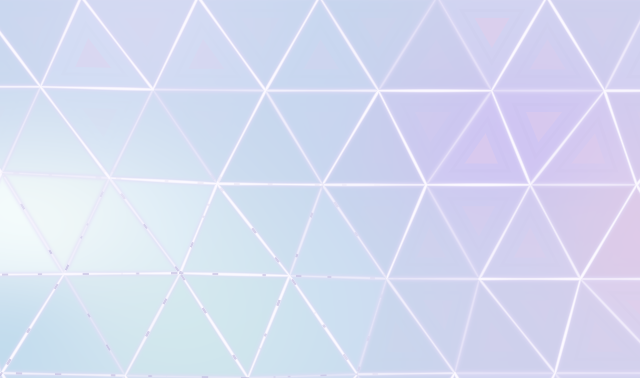
This background is drawn by a Shadertoy shader. Its source:

```glsl
// Pastel wall of softly warped triangles joined by glowing white seams.
// Vertices come from a bent lattice; nearby seams and cells are looped over,
// then laid over blended colour clouds with faint inset triangles and wear.

// Lattice, in units of canvas height, y measured downwards
const float TOP = -0.009;
const float PITCH = 0.249;
const float COLUMN = 0.2887;
const float CORE_WIDTH = 0.0036;
const float HALO_WIDTH = 0.0075;
const float INSET = 0.68;
const float CELL_SHADING = 0.3;

const vec3 SKY = vec3(0.775, 0.843, 0.935);
const vec3 PERIWINKLE = vec3(0.815, 0.825, 0.935);
const vec3 MIST = vec3(0.95, 0.98, 0.98);
const vec3 LILAC = vec3(0.80, 0.76, 0.945);
const vec3 ROSE = vec3(0.89, 0.80, 0.915);
const vec3 AQUA = vec3(0.82, 0.91, 0.935);
const vec3 HAZE = vec3(0.84, 0.855, 0.955);
const vec3 TEAL = vec3(0.75, 0.86, 0.93);
const vec3 SEAM_HALO = vec3(0.89, 0.86, 0.97);
const vec3 SEAM_CORE = vec3(0.985, 0.975, 1.0);
const vec3 SCUFF = vec3(0.73, 0.71, 0.86);

float hash(vec2 p) {
    vec3 q = fract(p.xyx * vec3(0.1031, 0.1030, 0.0973) + 0.37);
    q += dot(q, q.yzx + 33.33);
    return fract((q.x + q.y) * q.z);
}

float cross2(vec2 a, vec2 b) { return a.x * b.y - a.y * b.x; }

// Row start and column spacing drift slowly from row to row
float rowStart(float j) { return -0.009 - 0.0575 * cos(0.95 * j); }
float rowSpacing(float j) { return COLUMN + 0.0144 * cos(1.4 * (j - 0.4)); }

vec2 vertex(float u, float j) {
    float bend = 0.0177 + 0.02 * cos(1.3 * (j - 3.7));
    float peak = 2.4 + 1.6 * max(0.0, 1.0 - j);
    float x = rowStart(j) + rowSpacing(j) * u + bend * cos(1.1 * (u - peak));
    float dip = 0.033 * exp(-0.6 * u * u - (j - 2.0) * (j - 2.0));
    float sag = 0.0133 * cos(3.14159 * j) * smoothstep(2.0, 3.0, j)
              * exp(-(u - 1.8) * (u - 1.8));
    return vec2(x, TOP + PITCH * j - dip + sag);
}

// Depth inside a triangle: 0 on its sides, 1 at its centre
float triangleDepth(vec2 p, vec2 a, vec2 b, vec2 c) {
    vec3 sides = vec3(cross2(b - a, p - a), cross2(c - b, p - b), cross2(a - c, p - c));
    sides /= cross2(b - a, c - a);
    return 3.0 * min(sides.x, min(sides.y, sides.z));
}

// Seam layers: x = halo, y = bright core, z = scuffs
vec3 seam(vec2 p, vec2 a, vec2 b, float seed, float px) {
    vec2 ab = b - a;
    float t = clamp(dot(p - a, ab) / dot(ab, ab), 0.0, 1.0);
    float d = length(p - a - ab * t);
    float strength = mix(0.3, 1.0, smoothstep(0.05, 0.6, seed));
    float taper = 0.8 + 0.2 * sin(t * 5.0 + seed * 40.0);
    float w = CORE_WIDTH * taper * mix(0.6, 1.0, strength);
    float core = strength * (1.0 - smoothstep(w - px, w + px, d));
    float halo = exp(-d * d / (HALO_WIDTH * HALO_WIDTH));
    float wave = sin(t * 17.0 + seed * 50.0) + sin(t * 41.0 + seed * 90.0);
    float scuff = smoothstep(1.1, 1.5, wave) * (1.0 - smoothstep(w * 0.5, w * 0.5 + px, d));
    return vec3(halo * mix(0.65, 0.9, strength), core, scuff);
}

float cloud(vec2 p, vec2 centre, vec2 radius) {
    vec2 q = (p - centre) / radius;
    return exp(-dot(q, q));
}

vec3 backdrop(vec2 p) {
    vec3 c = mix(SKY, PERIWINKLE, smoothstep(0.8, 1.35, p.x));
    c = mix(c, HAZE, 0.9 * cloud(p, vec2(0.38, 0.06), vec2(0.35, 0.22)));
    c = mix(c, AQUA, cloud(p, vec2(0.5, 0.86), vec2(0.4, 0.3)));
    c = mix(c, MIST, cloud(p, vec2(0.06, 0.58), vec2(0.46, 0.24)));
    c = mix(c, TEAL, 0.8 * cloud(p, vec2(0.0, 0.9), vec2(0.2, 0.13)));
    c = mix(c, LILAC, 0.95 * cloud(p, vec2(1.38, 0.37), vec2(0.36, 0.22)));
    return mix(c, ROSE, 0.8 * cloud(p, vec2(1.7, 0.62), vec2(0.22, 0.28)));
}

void mainImage(out vec4 fragColor, in vec2 fragCoord) {
    float px = 1.0 / iResolution.y;
    vec2 p = vec2(fragCoord.x * px, 1.0 - fragCoord.y * px);
    float row = floor((p.y - TOP) / PITCH);
    vec3 seams = vec3(0.0);
    vec2 centre = p;
    float depth = -1.0, cellSeed = 0.0;

    // Each vertex owns three seams and two triangles
    for (float dj = -1.0; dj <= 1.0; dj++) {
        float j = row + dj, shift = 0.5 * mod(j, 2.0);
        float column = floor((p.x - rowStart(j)) / rowSpacing(j) - shift);
        for (float di = -1.0; di <= 2.0; di++) {
            float u = column + di + shift;
            vec2 id = vec2(u * 2.0, j) + 20.0;
            vec2 a = vertex(u, j), right = vertex(u + 1.0, j);
            vec2 downL = vertex(u - 0.5, j + 1.0), downR = vertex(u + 0.5, j + 1.0);
            seams = max(seams, seam(p, a, right, hash(id), px));
            seams = max(seams, seam(p, a, downL, hash(id + 51.0), px));
            seams = max(seams, seam(p, a, downR, hash(id + 97.0), px));
            float down = triangleDepth(p, a, right, downR);
            float up = triangleDepth(p, a, downR, downL);
            if (down > depth) { depth = down; centre = (a + right + downR) / 3.0; cellSeed = hash(id + 13.0); }
            if (up > depth) { depth = up; centre = (a + downR + downL) / 3.0; cellSeed = hash(id + 71.0); }
        }
    }

    // Colour clouds, slightly stepped from cell to cell
    vec3 color = backdrop(mix(p, centre, CELL_SHADING)) + 0.018 * (cellSeed - 0.5);

    // Faint inset triangles, mostly on the right and along the top left
    float region = smoothstep(0.9, 1.15, centre.x) + 0.6 * (1.0 - smoothstep(0.2, 0.4, centre.y));
    float inner = smoothstep(INSET - 0.02, INSET + 0.02, depth);
    float ring = smoothstep(0.38, 0.41, depth) * (1.0 - smoothstep(0.48, 0.51, depth));
    color = mix(color, ROSE, min(region, 1.0) * inner * mix(0.08, 0.55, cellSeed * cellSeed));
    color -= 0.008 * ring * min(region, 1.0) * cellSeed;

    // Glowing seams, scuffed toward the lower left
    float worn = smoothstep(0.4, 0.65, p.y) * (1.0 - smoothstep(0.8, 1.1, p.x));
    color = mix(color, SEAM_HALO, 0.75 * seams.x);
    color = mix(color, SEAM_CORE, seams.y);
    color = mix(color, SCUFF, 0.6 * worn * seams.z);
    fragColor = vec4(clamp(color, 0.0, 1.0), 1.0);
}
```
